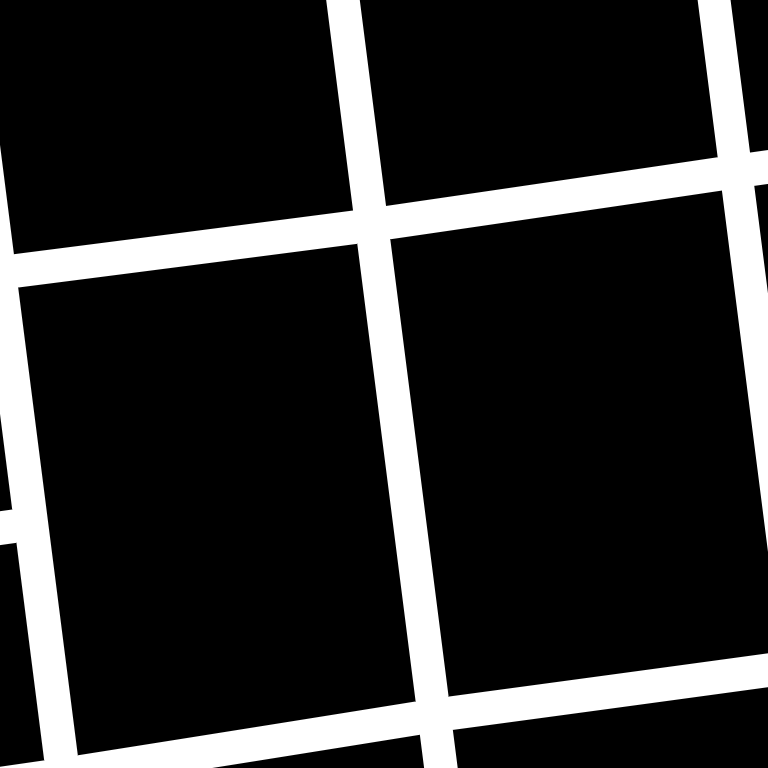
A WebGL 2 fragment shader for this pattern:

```glsl
#version 300 es
precision highp float;
// White bars forming a tilted grid of tall black panes, with slight unevenness.
// A sheared frame gives continuous column and row coordinates; the distance
// to the nearest whole number in each one becomes a bar of constant width.

#define BAR_WIDTH 0.0434
#define COLUMN_PITCH 0.488
#define COLUMN_START 0.4466
#define COLUMN_LEAN 0.1275
#define COLUMN_SQUEEZE 0.01
#define ROW_PITCH 0.6386
#define ROW_START 0.707
#define ROW_TILT 0.0661
#define ROW_BEND 0.0036
#define ROW_FAN vec2(-0.0046, 0.0099)

uniform vec2 u_resolution;
out vec4 outColor;

const vec3 PANE_COLOR = vec3(0.0);
const vec3 BAR_COLOR = vec3(1.0);

// Distance to the nearest whole number
float toNearestLine(float x) {
    return abs(fract(x + 0.5) - 0.5);
}

// Column coordinate: leaning bars, a little closer together to the right
float columnAt(vec2 p) {
    float offset = p.x - COLUMN_LEAN * (1.0 - p.y) - COLUMN_START;
    float t = offset / COLUMN_PITCH;
    return t + COLUMN_SQUEEZE * t * t;
}

// Distance to the cross bars, which kink slightly at each column bar
float rowDistance(float y, float column) {
    float bend = min(abs(column), 1.0);
    float start = ROW_START + ROW_TILT * column + ROW_BEND * bend;
    float pitch = ROW_PITCH + dot(ROW_FAN, vec2(column, bend));
    // Panes of the leftmost column are split in half
    float splits = column < -1.0 ? 2.0 : 1.0;
    float row = (start - y) / pitch;
    return toNearestLine(row * splits) * pitch / splits;
}

void main() {
    float canvasSize = min(u_resolution.x, u_resolution.y);
    vec2 p = gl_FragCoord.xy / canvasSize;
    float pixel = 1.0 / canvasSize;

    float column = columnAt(p);
    float leanScale = inversesqrt(1.0 + COLUMN_LEAN * COLUMN_LEAN);
    float columnDistance = toNearestLine(column) * COLUMN_PITCH * leanScale;

    // Union of both bar families with a one-pixel soft edge
    float edge = min(columnDistance, rowDistance(p.y, column)) - 0.5 * BAR_WIDTH;
    float bar = clamp(0.5 - edge / pixel, 0.0, 1.0);
    outColor = vec4(mix(PANE_COLOR, BAR_COLOR, bar), 1.0);
}
```
